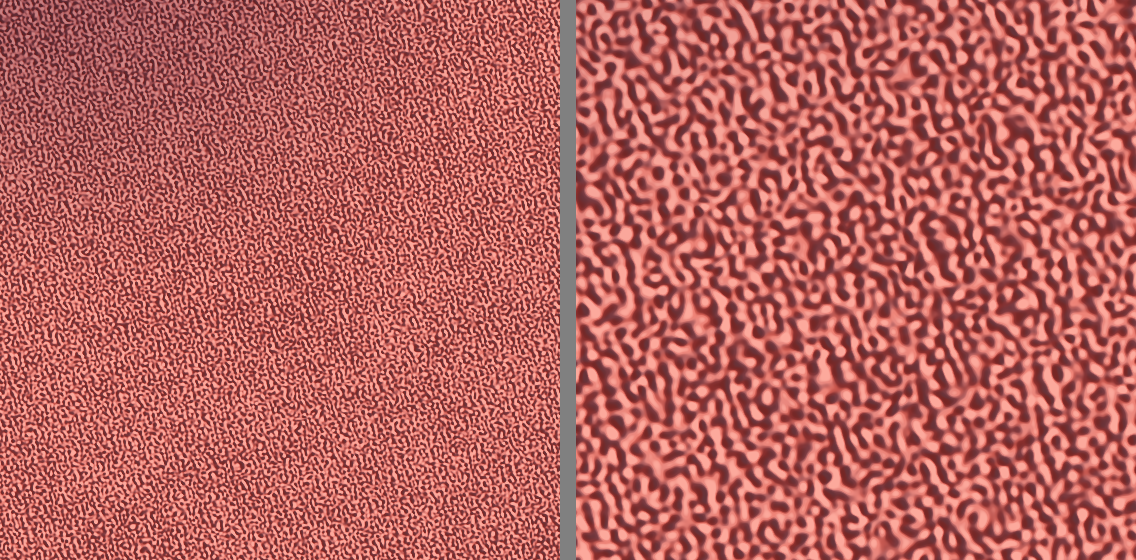
Left, the full canvas; right, a detail of the centre.
This texture is drawn by a three.js fragment shader. Its source:

```glsl
#define WAVES 60
#define FREQUENCY 104.0
#define FREQ_SPREAD 0.95
#define GRAIN_ANGLE 0.36
#define GRAIN_BIAS 0.20
#define CONTRAST 2.1
#define PATCHES 0.42
#define GRIT 0.75
#define WARP 0.005

varying vec2 vUv;

const float PI = 3.14159265;

float hash(float n) {
  return fract(sin(n * 12.9898) * 43758.547);
}

float hash2(vec2 p) {
  return fract(sin(dot(p, vec2(127.1, 311.7))) * 43758.547);
}

float valueNoise(vec2 p) {
  vec2 cell = floor(p);
  vec2 f = fract(p);
  f = f * f * (3.0 - 2.0 * f);
  float low = mix(hash2(cell), hash2(cell + vec2(1.0, 0.0)), f.x);
  float high = mix(hash2(cell + vec2(0.0, 1.0)), hash2(cell + vec2(1.0)), f.x);
  return mix(low, high, f.y);
}

// Band-limited ridges from random plane waves: x is height, y its quadrature
vec2 ridgeField(vec2 p) {
  vec2 sum = vec2(0.0);
  for (int i = 0; i < WAVES; i++) {
    float n = float(i);
    float s = 2.0 * (n + hash(n + 1.3)) / float(WAVES) - 1.0;
    // Directions gather around the main grain
    float angle = GRAIN_ANGLE + 0.5 * PI * (s - GRAIN_BIAS * sin(PI * s));
    // Golden ratio steps spread the sizes evenly
    float size = fract(n * 0.618034) - 0.5;
    float freq = FREQUENCY * (1.0 + FREQ_SPREAD * size);
    float cycles = freq * dot(p, vec2(cos(angle), sin(angle)));
    float phase = 2.0 * PI * (cycles + hash(n + 143.1));
    // The middle sizes are the strongest
    sum += (1.25 - 2.6 * size * size) * vec2(cos(phase), sin(phase));
  }
  return sum * sqrt(2.0 / float(WAVES));
}

// Turns a normally distributed value into an even spread over 0 to 1
float evenSpread(float x) {
  return 1.0 / (1.0 + exp(-x));
}

// Plum or red hollows, rose or coral slopes, salmon tops, pale glints
vec3 leatherColor(float tone, float warmth) {
  vec3 hollow = mix(vec3(0.46, 0.23, 0.26), vec3(0.53, 0.17, 0.16), warmth);
  vec3 slope = mix(vec3(0.67, 0.38, 0.39), vec3(0.78, 0.33, 0.29), warmth);
  vec3 top = mix(vec3(0.89, 0.53, 0.50), vec3(0.92, 0.50, 0.45), warmth);
  vec3 glint = vec3(0.97, 0.65, 0.60);
  vec3 color = mix(hollow, slope, smoothstep(0.14, 0.50, tone));
  color = mix(color, top, smoothstep(0.46, 0.77, tone));
  color = mix(color, glint, smoothstep(0.80, 0.98, tone));
  return color * mix(0.86, 1.0, smoothstep(0.0, 0.14, tone));
}

void main() {
  // Fine bends kink the ridges and vary their width
  vec2 bend = vec2(valueNoise(vUv * 48.0), valueNoise(vUv * 48.0 + 37.3));
  vec2 ridges = ridgeField(vUv + WARP * (bend - 0.5));

  // Uneven patches, fine grit and the shaded upper left corner
  float patches = valueNoise(vUv * 7.0 + 5.0) * 0.5 + valueNoise(vUv * 44.0) - 0.75;
  float grit = valueNoise(vUv * 210.0 + 11.0) - 0.5;
  float lit = smoothstep(0.0, 0.62, distance(vUv * vec2(0.7, 1.0), vec2(0.08, 1.04)));

  float height = ridges.x + PATCHES * patches + GRIT * grit;
  float tone = evenSpread(CONTRAST * mix(0.85, 1.0, lit) * height);
  float warmth = evenSpread(1.8 * ridges.y + 1.2 * (lit - 0.85));

  vec3 shade = mix(vec3(0.80, 0.76, 0.84), vec3(1.02), lit);
  gl_FragColor = vec4(leatherColor(tone, warmth) * shade, 1.0);
}
```
